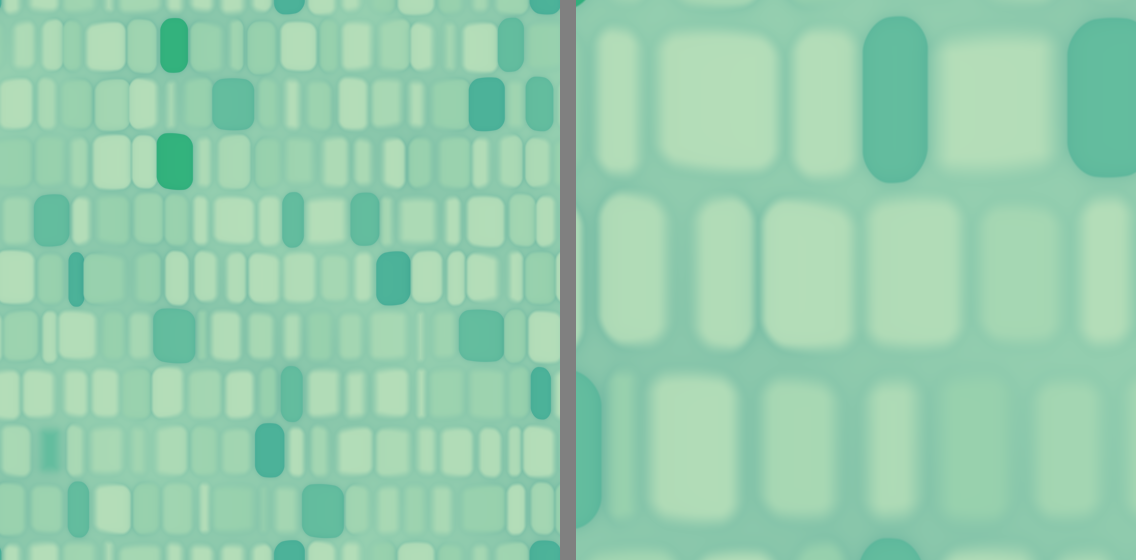
Left: the whole. Right: its middle third, enlarged.
A Shadertoy shader for this pattern:

```glsl
// Ten staggered rows of soft, rounded pale-green tiles with a few teal accents.
// Each tile is a bulged rounded box between jittered edges; hashes vary its
// tone, slant and edge softness. Unit of length: one row; the last is shorter.

const float ROWS = 9.67;   // canvas height in full row heights
const float COLS = 18.0;
const float COL_WIDTH = ROWS / COLS;

float hash(vec2 cell, float seed) {
    vec3 p = fract(vec3(cell.xyx + seed * vec3(7.13, 3.71, 5.37)) * vec3(0.1031, 0.1030, 0.0973));
    p += dot(p, p.yzx + 33.33);
    return fract((p.x + p.y) * p.z);
}

vec2 wrapCell(vec2 cell) { return mod(cell, vec2(COLS, 10.0)); }

float rowTop(float row) {
    return row + (row < 0.0 ? 0.33 : row > 9.5 ? -0.33 : 0.0);
}

float leftEdge(vec2 cell) {
    return (cell.x + 0.62 * (hash(wrapCell(cell), 1.0) - 0.5)) * COL_WIDTH;
}

// Shuffled rank 0..179, so that the number of accent tiles is fixed
float accentRank(vec2 id) {
    float shift = floor(COLS * hash(vec2(id.y, 4.0), 2.0));
    return mod((id.y * COLS + mod(id.x + shift, COLS)) * 67.0, 180.0);
}

vec3 tileColor(vec2 id, float rank) {
    if (rank < 2.0) return vec3(0.20, 0.70, 0.49);
    if (rank < 9.0) return vec3(0.30, 0.70, 0.60);
    if (rank < 21.0) return vec3(0.39, 0.74, 0.62);
    float tone = smoothstep(0.1, 0.8, hash(id, 3.0));
    return mix(vec3(0.595, 0.82, 0.68), vec3(0.705, 0.868, 0.722), tone);
}

float roundedBox(vec2 p, vec2 halfSize, float radius) {
    vec2 d = abs(p) - halfSize + radius;
    return length(max(d, 0.0)) + min(max(d.x, d.y), 0.0) - radius;
}

void drawTile(inout vec3 color, vec2 p, vec2 cell, float pixel) {
    vec2 id = wrapCell(cell);
    vec2 next = cell + vec2(1.0, 0.0);
    float rank = accentRank(id);
    bool accent = rank < 21.0;

    // Bounds; neighbours may overlap a little
    float seamL = hash(id, 5.0), seamR = hash(wrapCell(next), 5.0);
    vec2 lo = vec2(leftEdge(cell) + mix(-0.03, 0.025, seamL),
                   rowTop(cell.y) + 0.06 * hash(id, 6.0) - 0.005);
    vec2 hi = vec2(leftEdge(next) - mix(-0.03, 0.025, seamR),
                   rowTop(cell.y + 1.0) - 0.06 * hash(id, 7.0) + 0.005);
    vec2 halfSize = 0.5 * (hi - lo);
    vec2 q = p - 0.5 * (lo + hi);

    // Slanted, slightly arched top and bottom
    float across = clamp(q.x / halfSize.x, -1.2, 1.2);
    q.y += 0.05 * (hash(id, 8.0) - 0.5) * across;
    float arch = 0.05 * across * across;
    float d = roundedBox(q, halfSize - vec2(0.0, arch), min(0.17, 0.8 * halfSize.x));

    // Each side has its own softness; accents are crisp but for one
    float side = smoothstep(-1.0, 1.0, across);
    float soft = mix(0.025, 0.2, mix(hash(id, 9.0), hash(wrapCell(next), 9.0), side));
    if (accent) soft = rank == 20.0 ? 0.24 : 0.012;
    float crisp = 1.0 - smoothstep(0.01, 0.13, soft);

    // Faint shadow around, then the tile with its shaded rim
    color *= 1.0 - vec3(0.10, 0.04, 0.03) * (0.25 + 0.75 * crisp) * exp(-max(d, 0.0) / 0.045);
    vec3 fill = tileColor(id, rank);
    float rim = exp(min(d, 0.0) / 0.05);
    fill *= 1.0 - vec3(0.10, 0.045, 0.025) * rim * (accent ? 0.7 : 1.0);
    fill += 0.008 * (hash(id, 10.0) - 0.5) * across;
    color = mix(color, fill, 1.0 - smoothstep(-soft - 0.5 * pixel, 0.5 * pixel, d));
}

void mainImage(out vec4 fragColor, in vec2 fragCoord) {
    vec2 uv = fragCoord / iResolution.y;
    vec2 p = vec2(uv.x, fract(0.969 - uv.y)) * ROWS;
    float pixel = ROWS / iResolution.y;

    // Misty ground between the tiles
    float mist = 0.5 + 0.25 * (sin(1.3 * p.x + 2.0 * sin(0.65 * p.y)) + sin(1.3 * p.y - 0.65 * p.x));
    vec3 color = mix(vec3(0.54, 0.78, 0.67), vec3(0.59, 0.815, 0.69), mist);

    // Tiles that can reach this point, in a fixed order
    vec2 home = floor(p / vec2(COL_WIDTH, 1.0));
    for (int j = -1; j <= 1; j++)
        for (int i = -1; i <= 1; i++)
            drawTile(color, p, home + vec2(i, j), pixel);

    fragColor = vec4(color, 1.0);
}
```
